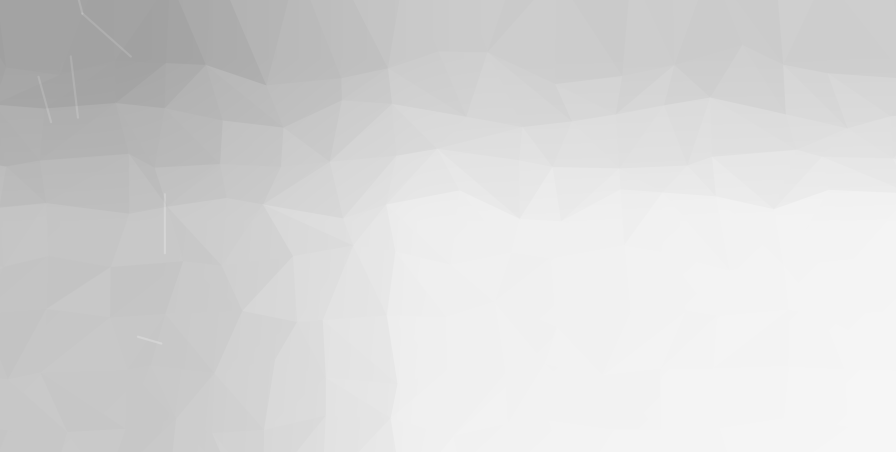
Give the GLSL for this background, as a Shadertoy shader.

```glsl
// Pale grey low-poly backdrop: a faceted band fading from dark upper left to white lower right.

const float TAU = 6.2831853;
const float COLUMNS = 16.0;
const vec2 CANVAS = vec2(2.0, 1.0);   // mesh space, in canvas heights
const int ROWS = 10;

// Mesh rows measured from the top: depth, wave height, wave length, wave trough
const vec4 ROW_WAVES[ROWS] = vec4[ROWS](
    vec4(-0.06, 0.000, 1.00, 0.00),
    vec4( 0.15, 0.030, 0.33, 0.66),
    vec4( 0.25, 0.020, 0.36, 0.63),
    vec4( 0.355, 0.028, 0.39, 0.68),
    vec4( 0.447, 0.028, 0.24, 0.85),
    vec4( 0.57, 0.015, 0.31, 0.20),
    vec4( 0.70, 0.015, 0.27, 0.40),
    vec4( 0.82, 0.015, 0.35, 0.10),
    vec4( 0.94, 0.010, 0.29, 0.50),
    vec4( 1.08, 0.000, 1.00, 0.00));

// Faint hairline creases: start and end, measured from the top left
const int CREASES = 6;
const vec4 CREASE_ENDS[CREASES] = vec4[CREASES](
    vec4(0.088, 0.00, 0.092, 0.03), vec4(0.092, 0.03, 0.146, 0.125),
    vec4(0.043, 0.17, 0.057, 0.27), vec4(0.079, 0.125, 0.087, 0.26),
    vec4(0.184, 0.43, 0.184, 0.56), vec4(0.154, 0.745, 0.180, 0.76));

float hash(vec2 p) {
    vec3 q = fract(vec3(p.xyx) * 0.1031);
    q += dot(q, q.yzx + 33.33);
    return fract((q.x + q.y) * q.z);
}

// Smooth grey field that the facets sample
float fieldTone(vec2 p) {
    float x = clamp(p.x / CANVAS.x, 0.0, 1.0);
    float upper = 0.625 + 0.165 * smoothstep(0.08, 0.55, x) + 0.015 * x;
    float lower = 0.768 + 0.128 * smoothstep(0.15, 0.50, x)
                + 0.018 * smoothstep(0.42, 0.47, x) + 0.042 * x;
    float descent = clamp((p.y - 0.13) / 0.36, 0.0, 1.0);
    return mix(upper, lower, descent) + 0.022 * max(p.y - 0.5, 0.0);
}

// Jittered mesh corner lying on a wavy row
vec2 meshVertex(float column, int row) {
    vec2 id = vec2(column + 20.0, float(row) + 7.0);
    vec2 jitter = vec2(hash(id), hash(id + 51.7)) - 0.5;
    float x = (column + 0.66 * jitter.x) / COLUMNS;
    vec4 wave = ROW_WAVES[row];
    float swell = wave.y * smoothstep(0.0, 0.4, x);
    float y = wave.x + swell * cos(TAU * (x - wave.w) / wave.z);
    return vec2(x * CANVAS.x, y + 0.042 * jitter.y);
}

float cross2(vec2 a, vec2 b) {
    return a.x * b.y - a.y * b.x;
}

float edgeDistance(vec2 p, vec2 a, vec2 b) {
    return cross2(normalize(b - a), p - a);
}

// Adds one facet as (tone * coverage, coverage)
vec2 facet(vec2 p, vec2 a, vec2 b, vec2 c, float seed, float blur) {
    float winding = sign(cross2(b - a, c - a));
    float inside = min(min(edgeDistance(p, a, b) * winding,
                           edgeDistance(p, b, c) * winding),
                           edgeDistance(p, c, a) * winding);
    float coverage = smoothstep(-blur, blur, inside);
    float flatTone = fieldTone((a + b + c) / 3.0);
    flatTone += (seed - 0.5) * 0.11 * (1.0 - flatTone);
    return vec2(mix(flatTone, fieldTone(p), 0.3), 1.0) * coverage;
}

float segmentDistance(vec2 p, vec2 a, vec2 b) {
    vec2 ab = b - a;
    return length(p - a - ab * clamp(dot(p - a, ab) / dot(ab, ab), 0.0, 1.0));
}

void mainImage(out vec4 fragColor, in vec2 fragCoord) {
    vec2 uv = fragCoord / iResolution.xy;
    vec2 p = vec2(uv.x, 1.0 - uv.y) * CANVAS;
    float blur = 0.7 / iResolution.y;
    float home = floor(uv.x * COLUMNS);

    // Facets: each mesh cell is split along a random diagonal
    vec2 sum = vec2(0.0);
    for (int row = 0; row < ROWS - 1; row++) {
        for (float shift = -1.0; shift <= 1.0; shift++) {
            float column = home + shift;
            vec2 a = meshVertex(column, row);
            vec2 b = meshVertex(column + 1.0, row);
            vec2 c = meshVertex(column + 1.0, row + 1);
            vec2 d = meshVertex(column, row + 1);
            vec2 id = vec2(column + 83.0, float(row) + 31.0);
            bool falling = hash(id + 9.3) > 0.5;
            float seedA = hash(id), seedB = hash(id + 17.1);
            sum += facet(p, a, b, falling ? c : d, seedA, blur);
            sum += facet(p, c, d, falling ? a : b, seedB, blur);
        }
    }
    float tone = sum.y > 0.001 ? sum.x / sum.y : fieldTone(p);

    // Creases
    for (int i = 0; i < CREASES; i++) {
        vec4 ends = CREASE_ENDS[i];
        float d = segmentDistance(p, ends.xy * CANVAS, ends.zw * CANVAS);
        tone += 0.05 * (1.0 - smoothstep(0.0008, 0.0008 + 2.0 * blur, d));
    }
    fragColor = vec4(vec3(clamp(tone, 0.0, 1.0)), 1.0);
}
```
